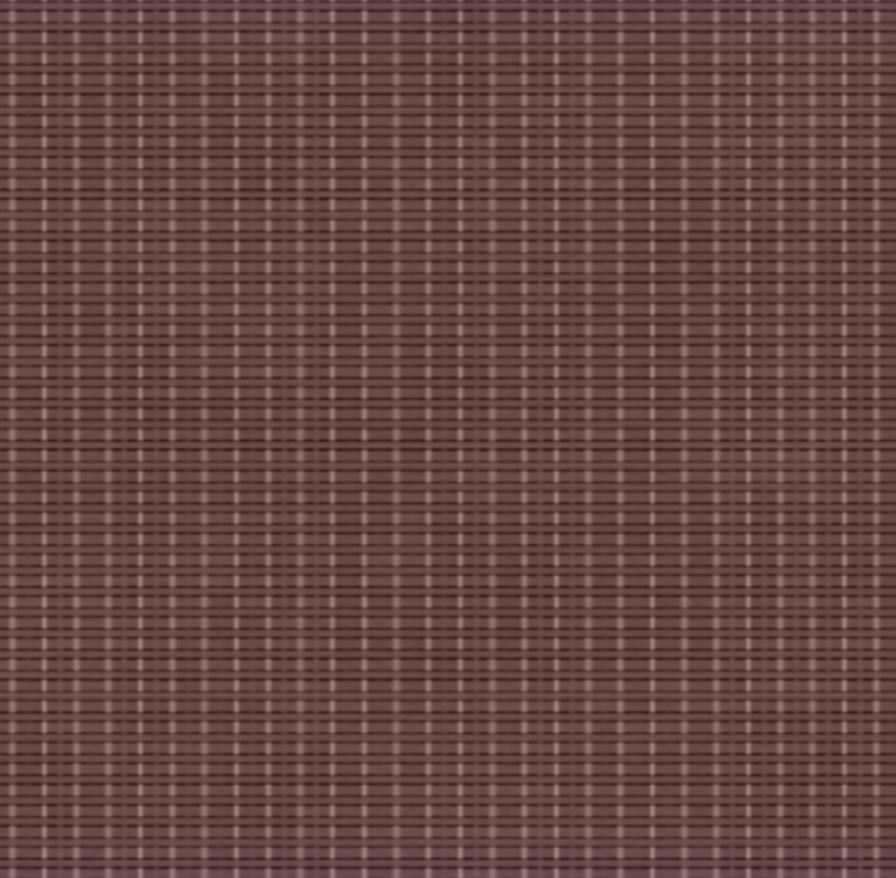
A WebGL 1 fragment shader for this texture:

```glsl
precision highp float;
uniform vec2 u_resolution;

float hash(vec2 p) {
  p = fract(p * vec2(0.1031, 0.1137));
  p += dot(p, p.yx + 33.33);
  return fract((p.x + p.y) * p.x * 17.31);
}

vec2 gradient(vec2 cell) {
  float angle = 6.2832 * hash(cell + 7.0);
  return vec2(cos(angle), sin(angle));
}

float gradientNoise(vec2 p) {
  vec2 i = floor(p), f = fract(p);
  vec2 u = f * f * (3.0 - 2.0 * f);
  float a = dot(gradient(i), f);
  float b = dot(gradient(i + vec2(1.0, 0.0)), f - vec2(1.0, 0.0));
  float c = dot(gradient(i + vec2(0.0, 1.0)), f - vec2(0.0, 1.0));
  float d = dot(gradient(i + vec2(1.0, 1.0)), f - vec2(1.0, 1.0));
  return mix(mix(a, b, u.x), mix(c, d, u.x), u.y);
}

// Soft ridge repeating once per unit, centred on a phase
float ridge(float x, float centre, float width) {
  float d = (fract(x - centre + 0.5) - 0.5) / width;
  return exp(-d * d);
}

void main() {
  vec2 uv = gl_FragCoord.xy / u_resolution;
  vec2 weave = uv * vec2(28.0, 42.0);
  float column = floor(weave.x + 0.11);
  float gap = floor(weave.x - 0.39);
  float row = floor(weave.y + 0.3);

  // Warp: every third thread or so is narrow and bright
  float sharp = 0.5 + 0.5 * cos(6.2832 * (0.318 * column - 0.33));
  float warp = ridge(weave.x, 0.39, mix(0.13, 0.085, sharp));
  float dash = smoothstep(0.34, 0.17, abs(fract(weave.y + 0.3) - 0.5));

  // Weft: a tall and a short bar per row, parted by dark grooves
  float rowWear = hash(vec2(row, 3.0));
  float upper = ridge(weave.y, 0.49, 0.095) * mix(0.75, 1.1, rowWear);
  float lower = ridge(weave.y, 0.92, 0.09) * mix(1.0, 0.6, rowWear);
  float groove = upper + lower;

  // Faint middle threads break up the grooves in some gaps
  float speckled = smoothstep(0.3, 0.75, hash(vec2(gap, 11.0)));
  float middle = ridge(weave.x, 0.89, 0.1) * speckled;
  float flank = ridge(weave.x, 0.18, 0.09) + ridge(weave.x, 0.60, 0.09);
  float pits = ridge(weave.x, 0.74, 0.07) + ridge(weave.x, 0.04, 0.07);

  float tone = -0.125 * groove * (1.0 - 0.6 * warp - 0.55 * middle);
  tone -= 0.035 * groove * (flank + pits * speckled);
  tone += warp * (0.03 + dash * mix(0.12, 0.18, sharp));
  tone += 0.025 * middle * dash;
  tone += 0.022 * ridge(weave.y, 0.70, 0.11) * step(0.8, rowWear);

  // Uneven fibre, cell shading and broad fading
  tone += 0.022 * gradientNoise(weave * vec2(3.0, 4.0));
  tone += 0.018 * (hash(vec2(gap, row)) - 0.5) * (1.0 - warp);
  tone += 0.015 * gradientNoise(uv * 5.0);

  vec3 brown = vec3(0.405, 0.295, 0.268);
  float border = smoothstep(0.4, 0.5, abs(uv.y - 0.5));
  vec3 plumTint = vec3(0.008, -0.006, 0.03) * border;
  gl_FragColor = vec4(brown + tone * vec3(1.0, 1.02, 1.0) + plumTint, 1.0);
}
```
